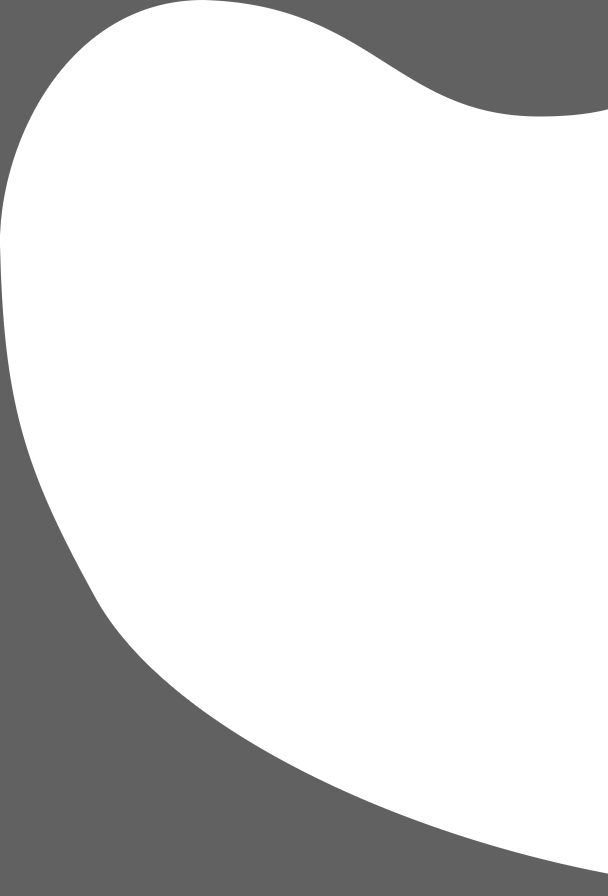
This background is drawn by a WebGL 1 fragment shader. Its source:

```glsl
precision highp float;

uniform vec2 u_resolution;

const float ASPECT = 0.682;
const vec3 GREY = vec3(0.38);
const vec3 WHITE = vec3(1.0);

vec2 bezier(vec2 a, vec2 b, vec2 c, vec2 d, float t) {
  float s = 1.0 - t;
  return s * s * s * a + 3.0 * s * s * t * b + 3.0 * s * t * t * c + t * t * t * d;
}

vec2 bezierTangent(vec2 a, vec2 b, vec2 c, vec2 d, float t) {
  float s = 1.0 - t;
  return normalize(s * s * (b - a) + 2.0 * s * t * (c - b) + t * t * (d - c));
}

// Signed distance to the tangent at p.x, positive above a curve that runs left to right
float heightAbove(vec2 p, vec2 a, vec2 b, vec2 c, vec2 d) {
  float t = 0.5;
  float halfStep = 0.25;
  for (int i = 0; i < 18; i++) {
    t += bezier(a, b, c, d, t).x < p.x ? halfStep : -halfStep;
    halfStep *= 0.5;
  }
  vec2 tangent = bezierTangent(a, b, c, d, t);
  vec2 offset = p - bezier(a, b, c, d, t);
  return tangent.x * offset.y - tangent.y * offset.x;
}

// Rounded crown, sloping shoulder and shallow dip
float aboveTop(vec2 p, vec2 left, vec2 crown, vec2 dip) {
  if (p.x < crown.x) {
    return heightAbove(p, left, vec2(0.0, 0.844), vec2(0.078, 1.0), crown);
  }
  if (p.x < dip.x) {
    return heightAbove(p, crown, vec2(0.417, 0.995), vec2(0.445, 0.870), dip);
  }
  return heightAbove(p, dip, vec2(0.632, 0.870), vec2(0.658, 0.872), vec2(ASPECT, 0.878));
}

// Steep left flank running into a long lower sweep
float aboveBottom(vec2 p, vec2 left, vec2 knee) {
  if (p.x < knee.x) {
    return heightAbove(p, left, vec2(0.004, 0.551), vec2(0.026, 0.479), knee);
  }
  return heightAbove(p, knee, vec2(0.184, 0.194), vec2(0.430, 0.073), vec2(ASPECT, 0.025));
}

void main() {
  // Lengths are fractions of the canvas height
  vec2 p = gl_FragCoord.xy / u_resolution * vec2(ASPECT, 1.0);
  float pixel = 1.0 / u_resolution.y;

  vec2 left = vec2(0.0, 0.729);
  float top = aboveTop(p, left, vec2(0.228, 1.0), vec2(0.605, 0.870));
  float bottom = aboveBottom(p, left, vec2(0.107, 0.333));

  // White blob over the grey ground
  float inside = min(-top, bottom);
  float cover = clamp(inside / pixel + 0.5, 0.0, 1.0);
  gl_FragColor = vec4(mix(GREY, WHITE, cover), 1.0);
}
```
